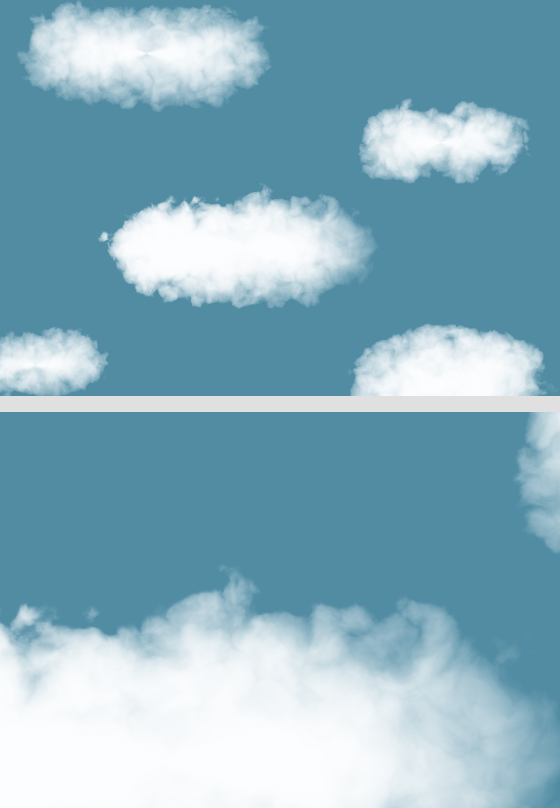
Top, the full canvas; bottom, a detail of the centre.
A Shadertoy shader for this texture:

```glsl
float hash(vec2 p) {
    return fract(sin(dot(p, vec2(127.1, 311.7))) * 43758.5453);
}

float noise(vec2 p) {
    vec2 i = floor(p), f = fract(p);
    f = f * f * (3.0 - 2.0 * f);
    return mix(mix(hash(i), hash(i + vec2(1, 0)), f.x),
               mix(hash(i + vec2(0, 1)), hash(i + vec2(1, 1)), f.x), f.y);
}

float fbm(vec2 p) {
    float sum = 0.0, amp = 0.5;
    for (int i = 0; i < 5; i++) {
        sum += amp * noise(p);
        p = mat2(1.6, 1.2, -1.2, 1.6) * p + 7.3;
        amp *= 0.52;
    }
    return sum;
}

// Round lumps: 1 at scattered centres, falling off to 0
float lumps(vec2 p) {
    vec2 cell = floor(p);
    float nearest = 1.0;
    for (int y = -1; y <= 1; y++)
        for (int x = -1; x <= 1; x++) {
            vec2 c = cell + vec2(x, y);
            vec2 d = c + vec2(hash(c), hash(c + 37.7)) - p;
            nearest = min(nearest, dot(d, d));
        }
    return 1.0 - nearest;
}

// Approximate depth inside a squarish ellipse, negative outside
float depthInside(vec2 p, vec2 radii) {
    vec2 s = abs(p / radii) + 1e-4;
    float f = pow(pow(s.x, 2.5) + pow(s.y, 2.5), 0.4);
    return (1.0 - f) / length(pow(s / f, vec2(1.5)) / radii);
}

void mainImage(out vec4 fragColor, in vec2 fragCoord) {
    vec2 uv = fragCoord / iResolution.y;
    uv.x += 0.5 * (1.4144 - iResolution.x / iResolution.y);

    // Centre and radii of each cloud
    vec4 clouds[5] = vec4[5](
        vec4(0.370, 0.865, 0.320, 0.135), vec4(1.113, 0.640, 0.212, 0.100),
        vec4(0.609, 0.372, 0.340, 0.138), vec4(0.090, 0.078, 0.188, 0.092),
        vec4(1.131, 0.030, 0.250, 0.150));
    // Thickness, and how much it thins towards the right
    vec2 body[5] = vec2[5](vec2(0.75, 0.1), vec2(1.15, 0.1), vec2(1.5, 0.85),
                           vec2(1.1, 0.0), vec2(1.15, 0.0));

    // Billows curled by a turbulent warp
    vec2 curl = vec2(fbm(uv * 22.0), fbm(uv * 22.0 + 51.0)) - 0.5;
    vec2 q = uv + 0.035 * curl;
    float billow = 0.6 * lumps(q * 17.0) + 0.4 * lumps(q * 39.0 + 9.0);
    float wisp = fbm(q * 30.0 + 20.0);
    float swell = noise(uv * 9.0 + 4.0) - 0.5;
    float relief = 0.045 * (billow - 0.78) + 0.055 * (wisp - 0.5) + 0.03 * swell;

    // Light passing through all clouds
    float clear = 1.0;
    for (int i = 0; i < 5; i++) {
        vec2 p = uv - clouds[i].xy, radii = clouds[i].zw;
        float depth = max(depthInside(p, radii) + relief, 0.0);
        vec2 side = clamp(p / radii, -1.0, 1.0);
        float thickness = body[i].x * (1.0 - body[i].y * side.x) * (1.0 + 0.25 * side.y);
        thickness *= 0.45 + 0.45 * billow + 0.5 * (wisp - 0.3);
        clear *= exp(-25.0 * depth * thickness * smoothstep(0.0, 0.012, depth));
    }

    vec3 sky = vec3(0.318, 0.549, 0.641);
    fragColor = vec4(mix(vec3(0.99, 0.993, 0.996), sky, clear), 1.0);
}
```
